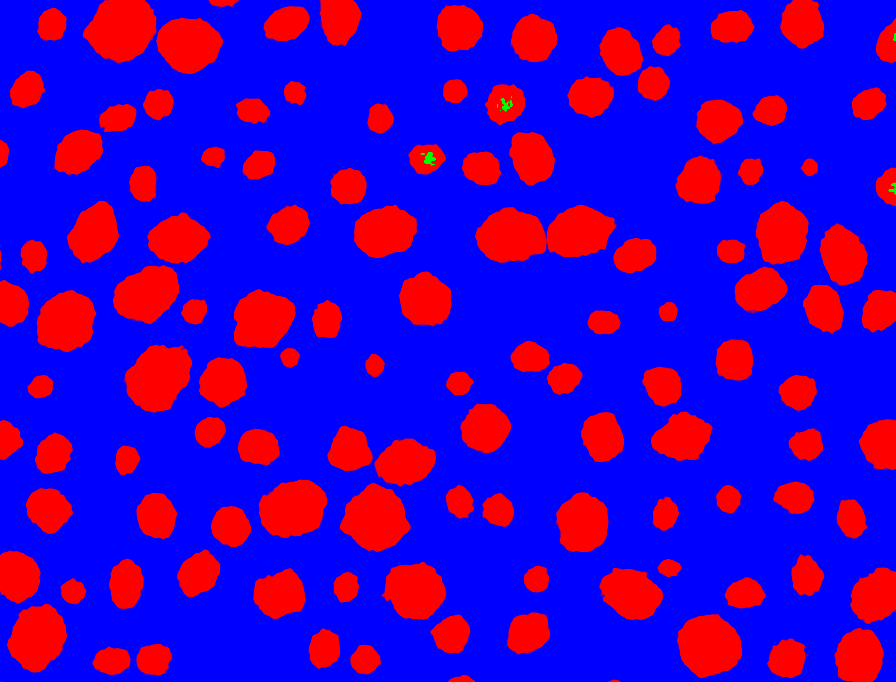
Give the GLSL for this pattern, as a Shadertoy shader.

```glsl
const vec3 BLUE = vec3(0.0, 0.0, 1.0);
const vec3 RED = vec3(1.0, 0.0, 0.0);
const vec3 GREEN = vec3(0.0, 1.0, 0.0);
const float ROWS = 10.0;      // cells over the canvas height
const float COLUMNS = 13.0;   // cells over the canvas width
const float GAP = 0.13;       // clear space kept between blobs

vec3 hash3(vec2 p, float seed) {
    vec3 q = fract(vec3(p.xyx + seed * 7.31) * vec3(0.1031, 0.1030, 0.0973));
    q += dot(q, q.yxz + 33.33);
    return fract((q.xxy + q.yzz) * q.zyx);
}

float valueNoise(vec2 p) {
    vec2 cell = floor(p), f = fract(p);
    f = f * f * (3.0 - 2.0 * f);
    float low = mix(hash3(cell, 5.0).x, hash3(cell + vec2(1, 0), 5.0).x, f.x);
    float high = mix(hash3(cell + vec2(0, 1), 5.0).x, hash3(cell + 1.0, 5.0).x, f.x);
    return mix(low, high, f.y) * 2.0 - 1.0;
}

float rowShift(float row) {
    return 0.5 * mod(row, 2.0);
}

// Centre in xy, wished radius in z; some cells stay empty, mostly on the left
vec3 blobSeed(vec2 cell) {
    vec3 h = hash3(cell, 1.0);
    float across = clamp(cell.x / COLUMNS, 0.0, 1.0);
    vec2 centre = cell + vec2(rowShift(cell.y), 0.0) + 0.5 + 0.54 * (h.xy - 0.5);
    float radius = mix(0.13, 0.48, h.z) + 0.07 * (0.5 - across);
    float present = step(mix(0.18, 0.02, across), hash3(cell, 2.0).x);
    return vec3(centre, radius * present);
}

// Radius reduced so that neighbours never touch
float fittedRadius(vec2 cell, vec3 blob) {
    float scale = 1.0;
    for (int y = -1; y <= 1; y++)
    for (int x = -1; x <= 1; x++) {
        if (x == 0 && y == 0) continue;
        vec3 other = blobSeed(cell + vec2(x, y));
        if (other.z > 0.0) {
            float room = distance(blob.xy, other.xy) - GAP;
            scale = min(scale, room / (blob.z + other.z));
        }
    }
    return blob.z * scale;
}

// Distance to a tilted oval
float ovalDistance(vec2 p, float radius, float angle, float stretch) {
    float c = cos(angle), s = sin(angle);
    vec2 q = mat2(c, -s, s, c) * p;
    return length(q * vec2(1.0 / stretch, stretch)) - radius;
}

float coverage(float dist, float pixel) {
    return 1.0 - smoothstep(-0.6 * pixel, 0.6 * pixel, dist);
}

void mainImage(out vec4 fragColor, in vec2 fragCoord) {
    float pixel = ROWS / iResolution.y;
    vec2 p = fragCoord * pixel;

    // Broad lobes and fine ragged edges
    float lobes = valueNoise(p * 4.0);
    float ragged = 0.022 * valueNoise(p * 15.0);
    float blobDist = 1.0, speckDist = 1.0;

    for (int y = -1; y <= 1; y++)
    for (int x = -1; x <= 1; x++) {
        float row = floor(p.y) + float(y);
        vec2 cell = vec2(floor(p.x - rowShift(row)) + float(x), row);
        vec3 blob = blobSeed(cell);
        vec2 offset = p - blob.xy;
        if (blob.z == 0.0 || length(offset) > 0.85) continue;

        vec3 look = hash3(cell, 3.0);
        float radius = fittedRadius(cell, blob);
        float angle = 0.9 + 2.4 * (look.x - 0.5);
        float oval = ovalDistance(offset, radius, angle, 1.0 + 0.17 * look.y);
        blobDist = min(blobDist, oval - 0.15 * radius * lobes + ragged);

        // A rare grainy core
        if (look.z > 0.98)
            speckDist = min(speckDist, length(offset) - 0.08 + 0.07 * valueNoise(p * 24.0));
    }

    vec3 color = mix(BLUE, RED, coverage(blobDist, pixel));
    color = mix(color, GREEN, coverage(speckDist, pixel));
    fragColor = vec4(color, 1.0);
}
```
